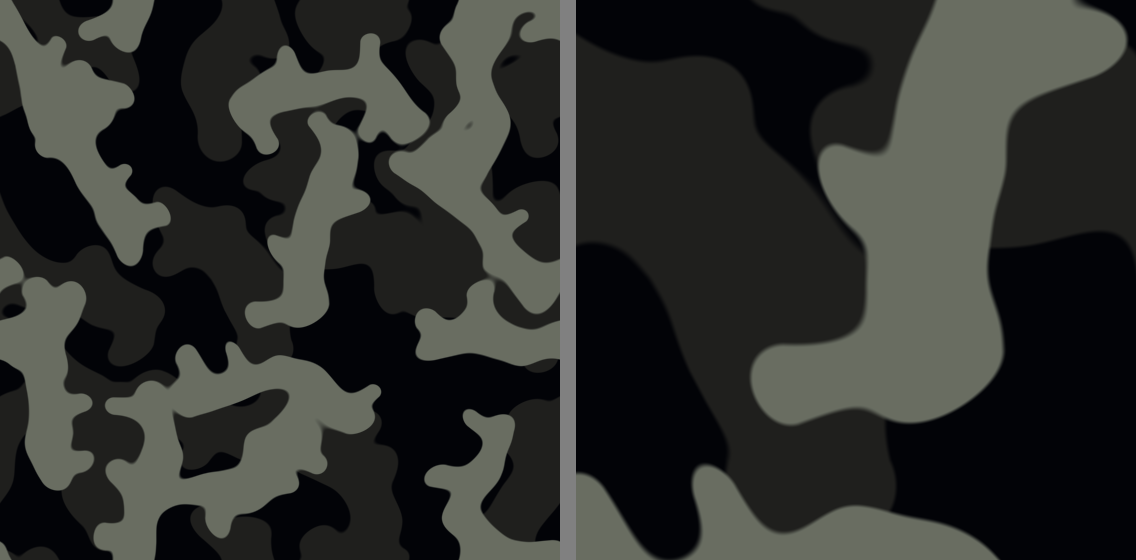
Left: the whole. Right: its middle third, enlarged.
A WebGL 2 fragment shader for this pattern:

```glsl
#version 300 es
precision highp float;
// Seamless night camouflage: pale branching blobs over charcoal patches on near-black.

#define PALE_CELLS vec2(3.0, 4.0)
#define CHARCOAL_CELLS vec2(4.0, 3.0)
#define PALE_RADIUS 0.025
#define CHARCOAL_RADIUS 0.040
#define SEGMENT 0.093
#define LIMB 0.065
#define BEND 1.5
#define FUSE 90.0
#define WARP 0.010
#define EDGE 0.0017

uniform vec2 u_resolution;
out vec4 fragColor;

const float TAU = 6.2831853;
const vec3 BLACK = vec3(0.008, 0.012, 0.028);
const vec3 CHARCOAL = vec3(0.120, 0.120, 0.112);
const vec3 PALE = vec3(0.410, 0.428, 0.382);

float hash(vec2 id, float key) {
    return fract(sin(dot(id, vec2(127.1, 311.7)) + key * 74.7) * 43758.5453);
}

// Distance to a rounded limb whose radius changes from a to b
float taperedLimb(vec2 p, vec2 a, vec2 b, float radiusA, float radiusB) {
    vec2 axis = b - a;
    float t = clamp(dot(p - a, axis) / dot(axis, axis), 0.0, 1.0);
    return length(p - a - axis * t) - mix(radiusA, radiusB, t);
}

// Sum of soft limbs: a bent spine grows both ways from the centre, with side limbs
float branchField(vec2 p, vec2 centre, vec2 id, float radius, float seed) {
    float field = 0.0;
    float heading = -0.7 + 2.8 * (hash(id, seed + 1.0) - 0.5);
    for (int side = 0; side < 2; side++) {
        vec2 joint = centre;
        float angle = heading + float(side) * 0.5 * TAU;
        float width = radius;
        for (int i = 0; i < 2; i++) {
            float key = seed + 10.0 + 20.0 * float(side) + 10.0 * float(i);
            angle += BEND * (hash(id, key) - 0.5);
            vec2 next = joint + SEGMENT * mix(0.75, 1.05, hash(id, key + 1.0))
                      * vec2(cos(angle), sin(angle));
            float nextWidth = radius * mix(0.75, 1.25, hash(id, key + 2.0));
            field += exp(-FUSE * taperedLimb(p, joint, next, width, nextWidth));

            // Side limb, leaning forward to the left or right
            float turn = hash(id, key + 3.0) < 0.5 ? -1.0 : 1.0;
            float limbAngle = angle + turn * mix(1.0, 1.6, hash(id, key + 4.0));
            vec2 root = mix(joint, next, mix(0.3, 0.9, hash(id, key + 5.0)));
            vec2 tip = root + LIMB * mix(0.75, 1.25, hash(id, key + 6.0))
                     * vec2(cos(limbAngle), sin(limbAngle));
            float tipWidth = radius * mix(0.55, 0.95, hash(id, key + 7.0));
            field += exp(-FUSE * taperedLimb(p, root, tip, radius * 0.65, tipWidth));

            joint = next;
            width = nextWidth;
        }
    }
    return field;
}

// Signed distance to one layer of blobs, one per wrapped grid cell
float blobLayer(vec2 p, vec2 cells, float radius, float seed) {
    float field = 1e-6;
    vec2 home = floor(p * cells);
    for (int y = -1; y <= 1; y++) {
        for (int x = -1; x <= 1; x++) {
            vec2 cell = home + vec2(x, y);
            vec2 id = floor(mod(cell + 0.5, cells));
            vec2 jitter = vec2(hash(id, seed + 2.0), hash(id, seed + 3.0));
            vec2 centre = (cell + mix(vec2(0.2), vec2(0.8), jitter)) / cells;
            if (distance(p, centre) < 0.3) {
                field += branchField(p, centre, id, radius, seed);
            }
        }
    }
    return -log(field) / FUSE;
}

// Gentle periodic bending of the plane
vec2 warp(vec2 p) {
    return p + WARP * vec2(sin(TAU * (5.0 * p.y + 2.0 * p.x) + 1.0),
                           sin(TAU * (4.0 * p.x - 3.0 * p.y) + 4.0));
}

float coverage(float dist) {
    return 1.0 - smoothstep(-EDGE, EDGE, dist);
}

void main() {
    vec2 p = warp(gl_FragCoord.xy / u_resolution);
    float charcoal = coverage(blobLayer(p, CHARCOAL_CELLS, CHARCOAL_RADIUS, 60.0));
    float pale = coverage(blobLayer(p, PALE_CELLS, PALE_RADIUS, 5.0));
    vec3 colour = mix(BLACK, CHARCOAL, charcoal);
    colour = mix(colour, PALE, pale);
    fragColor = vec4(colour, 1.0);
}
```
